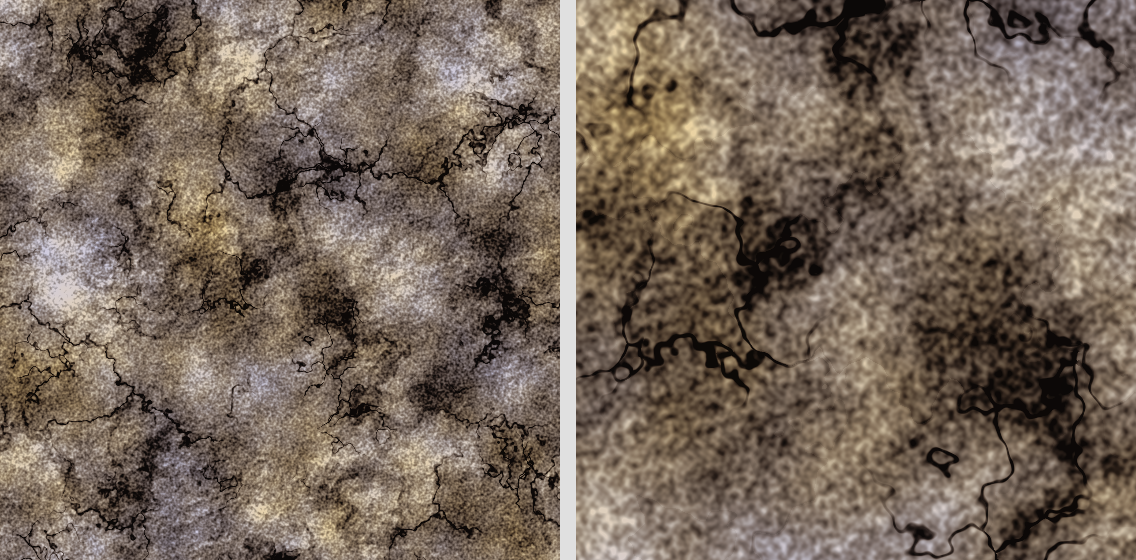
Left, the full canvas; right, a detail of the centre.
Give the GLSL for this texture, as a three.js fragment shader.

```glsl
// Weathered, cracked rock face with mottled brown stone, dark seams and fine grit.
varying vec2 vUv;

// Stone colours, evenly spaced along the tone scale 0..5
const vec3 SOOT  = vec3(0.15, 0.11, 0.09);
const vec3 UMBER = vec3(0.30, 0.24, 0.20);
const vec3 EARTH = vec3(0.41, 0.35, 0.30);
const vec3 STONE = vec3(0.52, 0.45, 0.39);
const vec3 SAND  = vec3(0.62, 0.56, 0.50);
const vec3 CHALK = vec3(0.74, 0.69, 0.63);
const vec3 OCHRE_SHIFT = vec3(0.10, 0.03, -0.26);

// Strengths are in steps of the tone scale, lengths in canvas units
const float BASE_TONE = 2.85;
const float MOTTLE = 3.4;
const float RELIEF = 4.2;
const float GRIT = 2.2;
const float PLATE_CONTRAST = 1.1;
const float CRACK_DEPTH = 3.0;
const float CRACK_WIDTH = 0.0050;
const float CRACK_HALO = 0.011;
const float SEAM_DEPTH = 1.9;
const float WARP = 0.075;
const vec2 LIGHT_STEP = vec2(-0.0022, 0.0034);
const mat2 TURN = mat2(0.8, 0.6, -0.6, 0.8);

vec2 hash2(vec2 p) {
  vec3 q = fract(p.xyx * vec3(0.1031, 0.1030, 0.0973));
  q += dot(q, q.yzx + 33.33);
  return fract((q.xx + q.yz) * q.zy);
}

// Gradient noise, roughly -0.7..0.7
float cornerSlope(vec2 cell, vec2 offset) {
  float angle = 6.2832 * hash2(cell).x;
  return dot(vec2(cos(angle), sin(angle)), offset);
}

float noise(vec2 p) {
  vec2 i = floor(p), f = p - i;
  vec2 u = f * f * f * (f * (f * 6.0 - 15.0) + 10.0);
  vec2 e = vec2(1.0, 0.0);
  return mix(mix(cornerSlope(i, f), cornerSlope(i + e, f - e), u.x),
             mix(cornerSlope(i + e.yx, f - e.yx), cornerSlope(i + 1.0, f - 1.0), u.x), u.y);
}

float fbm(vec2 p) {
  float sum = 0.0, amp = 1.0;
  for (int i = 0; i < 5; i++) {
    sum += amp * noise(p);
    p = TURN * p * 2.03 + 17.3;
    amp *= 0.62;
  }
  return sum;
}

// Sharp-crested surface height for chips and pits
float height(vec2 p) {
  float sum = 0.0, amp = 1.0;
  p *= 9.0;
  for (int i = 0; i < 4; i++) {
    sum += amp * (1.0 - 2.0 * abs(noise(p)));
    p = TURN * p * 2.0 + 9.7;
    amp *= 0.62;
  }
  return sum;
}

// Fractured plates: x = distance to the nearest border, y = random value of the plate
vec2 plates(vec2 p, float scale) {
  p *= scale;
  vec2 cell = floor(p), nearest = vec2(9.0), second = vec2(9.0);
  float id = 0.0;
  for (int y = -1; y <= 1; y++) {
    for (int x = -1; x <= 1; x++) {
      vec2 c = cell + vec2(float(x), float(y));
      vec2 h = hash2(c + 41.0);
      vec2 d = c + h - p;
      if (dot(d, d) < dot(nearest, nearest)) {
        second = nearest;
        nearest = d;
        id = fract(h.x * 7.0 + h.y * 3.0);
      } else if (dot(d, d) < dot(second, second)) {
        second = d;
      }
    }
  }
  return vec2(dot(0.5 * (nearest + second), normalize(second - nearest)) / scale, id);
}

// Dark line plus a soft shadow around it
float crack(float d, float width) {
  return 1.0 - smoothstep(0.2 * width, width, d) + 0.35 * exp(-d / CRACK_HALO);
}

// Stretched stain lines, present only in patches
float seam(vec2 p, vec2 stretch, float seed) {
  float line = 1.0 - smoothstep(0.02, 0.11, abs(noise(p * stretch + seed)));
  return line * smoothstep(-0.02, 0.25, noise(p * 4.5 + seed * 2.0));
}

vec3 stoneColour(float t) {
  vec3 c = mix(SOOT * 0.3, SOOT, clamp(t + 1.0, 0.0, 1.0));
  c = mix(c, UMBER, clamp(t, 0.0, 1.0));
  c = mix(c, EARTH, clamp(t - 1.0, 0.0, 1.0));
  c = mix(c, STONE, clamp(t - 2.0, 0.0, 1.0));
  c = mix(c, SAND, clamp(t - 3.0, 0.0, 1.0));
  c = mix(c, CHALK, clamp(t - 4.0, 0.0, 1.0));
  return mix(c, CHALK * 1.18, clamp(t - 5.0, 0.0, 1.0));
}

void main() {
  vec2 p = vUv + 3.0;
  vec2 w = p + WARP * vec2(fbm(p * 6.0), fbm(p * 6.0 + 50.0));

  // Mottling, side-lit relief and grit
  float roughness = 0.55 + 0.6 * smoothstep(-0.25, 0.35, noise(p * 5.0 + 30.0));
  float tone = BASE_TONE + MOTTLE * fbm(p * 4.0 + 5.0);
  tone += RELIEF * roughness * (height(p) - height(p + LIGHT_STEP));
  tone += GRIT * (noise(p * 150.0) + noise(TURN * p * 245.0));

  // Plates, cracks and stained seams
  vec2 large = plates(w, 5.5), small = plates(w + 7.0, 13.0);
  tone += PLATE_CONTRAST * (large.y + 0.6 * small.y - 0.8);
  float largeMask = smoothstep(-0.08, 0.2, noise(p * 5.0 + 11.0));
  float smallMask = smoothstep(0.04, 0.3, noise(p * 6.0 + 23.0));
  tone -= CRACK_DEPTH * largeMask * crack(large.x, CRACK_WIDTH);
  tone -= CRACK_DEPTH * smallMask * crack(small.x, 0.7 * CRACK_WIDTH);
  tone -= SEAM_DEPTH * (seam(w, vec2(10.0, 2.2), 3.0) + 0.7 * seam(w, vec2(2.8, 9.0), 8.0));

  // Drift between ochre and grey stone
  vec3 tint = 1.0 + OCHRE_SHIFT * fbm(p * 3.5 + 70.0);
  gl_FragColor = vec4(stoneColour(tone) * tint, 1.0);
}
```
